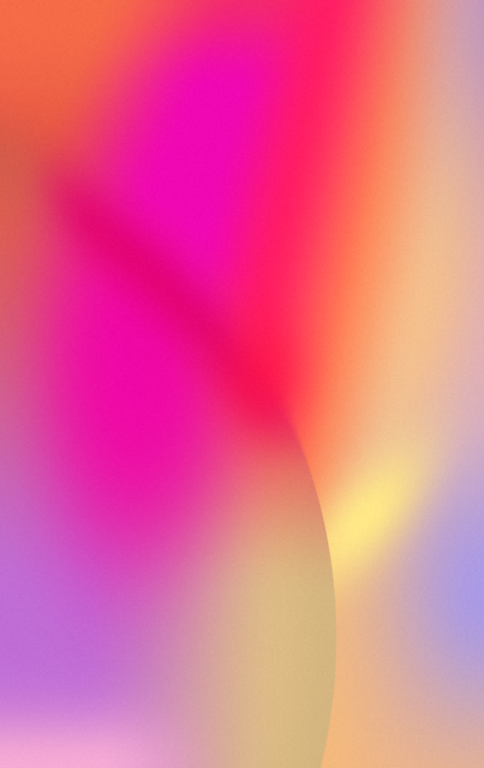
A WebGL 1 fragment shader for this background:

```glsl
precision highp float;

uniform vec2 u_resolution;

// Elliptical falloff around a centre
float glow(vec2 p, vec2 centre, vec2 radius) {
  vec2 d = (p - centre) / radius;
  return exp(-dot(d, d));
}

float hash(vec2 p) {
  vec2 q = fract(p * vec2(0.1031, 0.1137));
  q += dot(q, q.yx + 33.33);
  return fract((q.x + q.y) * q.x * 17.31);
}

// Upper field: a slanted ramp from magenta to peach, with corner lights
vec3 backdrop(vec2 p, float aspect) {
  float t = p.x - 0.36 * (p.y - 0.609);
  vec3 magenta = mix(vec3(0.94, 0.03, 0.70), vec3(0.95, 0.17, 0.42), smoothstep(0.88, 1.02, p.y));
  vec3 color = mix(magenta, vec3(1.0, 0.11, 0.39), smoothstep(0.38, 0.56, t));
  color = mix(color, vec3(1.0, 0.50, 0.32), smoothstep(0.53, 0.75, t));
  color = mix(color, vec3(0.97, 0.76, 0.54), smoothstep(0.68, 0.88, t));
  color = mix(color, vec3(0.90, 0.70, 0.70), smoothstep(0.88, 1.05, t));

  // Orange upper left
  float slant = p.x - 0.19 - 0.7 * (p.y - 0.753);
  vec3 orange = mix(vec3(0.89, 0.32, 0.26), vec3(0.96, 0.42, 0.28), smoothstep(0.75, 0.98, p.y));
  color = mix(color, orange, 1.0 - smoothstep(-0.16, 0.14, slant));

  // Warm floor and lilac corners
  color = mix(color, vec3(0.96, 0.72, 0.46), 0.8 * (1.0 - smoothstep(0.2, 0.4, p.y)));
  color = mix(color, vec3(0.75, 0.58, 0.75), glow(p, vec2(1.05, 1.0), vec2(0.17, 0.28)));
  color = mix(color, vec3(0.66, 0.60, 0.91), glow(p, vec2(1.02, 0.23), vec2(0.22, 0.19)));

  // Diagonal yellow streak
  vec2 q = (p - vec2(0.75, 0.323)) * vec2(aspect, 1.0);
  vec2 axis = vec2(0.66, 0.75);
  vec2 along = vec2(dot(q, axis), q.x * axis.y - q.y * axis.x);
  return mix(color, vec3(1.0, 0.91, 0.53), glow(along, vec2(0.0), vec2(0.12, 0.048)));
}

// Lower petal: orchid to tan, with a magenta heart and a crimson rim
vec3 petal(vec2 p, float side) {
  vec3 left = mix(vec3(0.75, 0.43, 0.84), vec3(0.86, 0.38, 0.30), smoothstep(0.2, 0.75, p.y));
  vec3 right = mix(vec3(0.87, 0.74, 0.52), vec3(0.96, 0.36, 0.36), smoothstep(0.22, 0.48, p.y));
  vec3 color = mix(left, right, smoothstep(0.15, 0.6, p.x));

  float d = length((p - vec2(0.28, 0.53)) / vec2(0.21, 0.28));
  color = mix(color, vec3(0.94, 0.03, 0.65), exp(-d * d * d));

  float rim = exp(-pow(abs(side + 0.03) / 0.07, 2.0));
  rim *= smoothstep(0.38, 0.52, p.y) * smoothstep(0.04, 0.2, p.x);
  color = mix(color, vec3(0.92, 0.0, 0.43), 0.8 * rim);

  float floorGlow = exp(-p.y * p.y / 0.005) * (1.0 - smoothstep(0.2, 0.5, p.x));
  color = mix(color, vec3(0.97, 0.68, 0.83), 0.95 * floorGlow);
  return color * (1.0 - 0.04 * smoothstep(-0.15, 0.0, side));
}

void main() {
  vec2 p = gl_FragCoord.xy / u_resolution;
  float aspect = u_resolution.x / u_resolution.y;

  // Curved petal edge, crisp below and dissolving upward
  float h = p.y - 0.17;
  float edge = 0.695 - 1.1 * h * h - 1.1 * h * h * h * h;
  float slope = 2.2 * h + 4.4 * h * h * h;
  float side = (p.x - edge) / length(vec2(1.0, slope));
  float blur = mix(0.002, 0.06, smoothstep(0.38, 0.62, p.y));
  float cover = 1.0 - smoothstep(-blur, blur, side);

  vec3 color = mix(backdrop(p, aspect), petal(p, side), cover);

  // Red heat where the edge dissolves
  color = mix(color, vec3(1.0, 0.07, 0.27), 0.7 * glow(p, vec2(0.545, 0.51), vec2(0.09, 0.075)));

  // Fine grain
  float grain = hash(floor(gl_FragCoord.xy / u_resolution.y * 512.0)) - 0.5;
  gl_FragColor = vec4(color + 0.015 * grain, 1.0);
}
```
